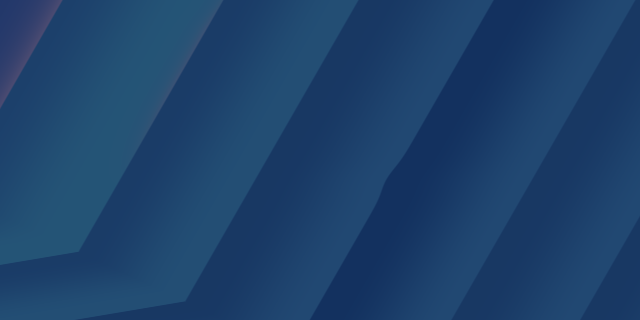
Write a WebGL 1 fragment shader that draws this background.

```glsl
precision highp float;

uniform vec2 u_resolution;

#define LEAN 0.575
#define SPACING 0.4225
#define FOOT_SLOPE 0.168
#define FOOT_STEP 0.211
#define SHADE_LEFT vec3(0.110, 0.250, 0.420)
#define SHADE_RIGHT vec3(0.093, 0.218, 0.390)
#define GLOW_LEFT vec3(0.142, 0.328, 0.463)
#define GLOW_RIGHT vec3(0.130, 0.283, 0.448)
#define NAVY vec3(0.125, 0.215, 0.415)
#define ROSE vec3(0.330, 0.310, 0.450)

// 1.0 when two band numbers are equal
float same(float a, float b) {
    return 1.0 - step(0.5, abs(a - b));
}

// Signed distance, measured sideways, to the bent edge closing a band
float bandEdge(vec2 p, float band) {
    float top = 0.698 + SPACING * (band - 1.0);
    top += 0.020 * same(band, 4.0) - 0.080 * same(band, 0.0);
    float dent = (p.y - 0.44) / 0.05;
    top -= 0.013 * exp(-dent * dent) * same(band, 3.0);
    float side = p.x + LEAN * (1.0 - p.y) - top;
    float foot = 0.172 - FOOT_STEP * (band - 1.0) + FOOT_SLOPE * p.x - p.y;
    return max(side, 2.0 * foot);
}

// Dark at the start of the band, bright at its closing edge
vec3 bandColor(vec2 p, float band, float before, float after) {
    float across = clamp(before / max(before - after, 0.001), 0.0, 1.0);
    float along = clamp((band - 1.0) / 2.0, 0.0, 1.0);
    vec3 shade = mix(SHADE_LEFT, SHADE_RIGHT, along);
    shade -= vec3(0.020, 0.027, 0.018) * same(band, 4.0);
    vec3 glow = mix(GLOW_LEFT, GLOW_RIGHT, along);
    float rise = smoothstep(mix(0.0, 0.15, along), mix(0.75, 0.97, along), across);
    vec3 color = mix(shade, glow, rise);

    // Warm rims on the two leftmost bands
    float inside = max(-after, 0.0);
    float first = same(band, 0.0);
    color = mix(color, NAVY, first);
    color = mix(color, ROSE, first * 0.85 * exp(-inside / 0.065));
    float upper = smoothstep(0.40, 0.75, p.y) * (1.0 - 0.4 * smoothstep(0.9, 1.0, p.y));
    color = mix(color, ROSE, same(band, 1.0) * 0.5 * upper * exp(-inside / 0.025));
    return color;
}

void main() {
    vec2 p = gl_FragCoord.xy / u_resolution.y;
    float soft = 1.2 / u_resolution.y;
    vec3 color = SHADE_RIGHT;

    // Stack the bands from right to left, each over the one before
    for (int i = 0; i < 7; i++) {
        float band = 6.0 - float(i);
        float before = bandEdge(p, band - 1.0);
        float after = bandEdge(p, band);
        float cover = 1.0 - smoothstep(-soft, soft, after);
        color = mix(color, bandColor(p, band, before, after), cover);
    }

    gl_FragColor = vec4(color, 1.0);
}
```
